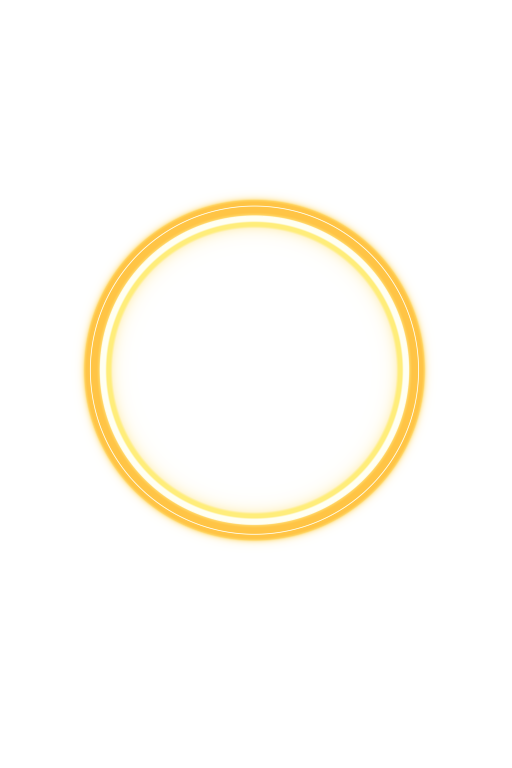
Reproduce this background procedurally as a WebGL 2 fragment shader.

```glsl
#version 300 es
precision highp float;
// A glowing golden ring on white. The distance from the ring's centre, in
// units of its outer radius, selects concentric bands with smooth edges;
// exponential falloffs add the halo outside and the wider glow inside.

uniform vec2 u_resolution;
out vec4 fragColor;

// Soft-edged coverage of the band between two radii
float band(float r, float inner, float outer, float soft) {
    return smoothstep(inner - soft, inner + soft, r)
         * (1.0 - smoothstep(outer - soft, outer + soft, r));
}

void main() {
    const float ringRadius = 0.2227;
    vec2 p = (gl_FragCoord.xy - 0.5 * u_resolution) / u_resolution.y;
    float r = length(p - vec2(-0.002, 0.018)) / ringRadius;
    float pixel = 1.0 / (ringRadius * u_resolution.y);
    float edge = max(0.7 * pixel, 0.005);

    vec3 white = vec3(1.0);
    vec3 gold = vec3(1.0, 0.77, 0.27);
    vec3 paleGold = vec3(1.0, 0.85, 0.42);
    vec3 lemon = vec3(1.0, 0.93, 0.48);
    vec3 cream = vec3(1.0, 1.0, 0.95);

    // Halo outside and broad glow inside
    float halo = 0.55 * exp(-max(r - 1.0, 0.0) / 0.014) * step(0.95, r);
    float glow = 0.48 * exp(-max(0.836 - r, 0.0) / 0.032) * step(r, 0.9);
    vec3 color = mix(white, paleGold, halo);
    color = mix(color, vec3(1.0, 0.90, 0.55), glow);

    // Golden outer band, paler toward both of its edges
    float rim = max(smoothstep(0.925, 0.900, r), smoothstep(0.98, 1.0, r));
    color = mix(color, mix(gold, paleGold, rim), band(r, 0.903, 0.997, edge));

    // Lemon inner band and the bright tube between the two
    color = mix(color, lemon, band(r, 0.836, 0.872, 0.009));
    color = mix(color, cream, band(r, 0.868, 0.903, 0.007));

    // Fine bright line running along the golden band
    color = mix(color, vec3(1.0, 0.98, 0.89), 0.9 * band(r, 0.9565, 0.9625, 0.6 * edge));

    fragColor = vec4(color, 1.0);
}
```
